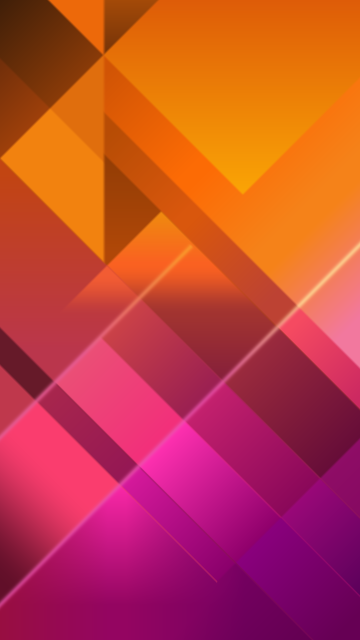
Give the GLSL for this background, as a WebGL 1 fragment shader.

```glsl
precision highp float;
// Abstract backdrop of overlapping translucent panels cut along two diagonals.
// Panels are half-plane masks in diagonal coordinates, painted back to front
// with soft two-colour ramps, then crossed by two thin glowing rays.

uniform vec2 u_resolution;

const float SOFT = 0.006;
// Cuts along the rising diagonal (constant x + y, y pointing down).
const float CORNER = 0.44;
const float SHARD = 1.035;
const float RAY_A = 1.215;
const float RAY_B = 1.68;
const float FOOT = 2.218;
// Cuts along the falling diagonal (constant y - x).
const float WEDGE = -0.134;
const float STRIP = 0.023;
const float COL_A = 0.139;
const float COL_B = 0.44;
const float COL_C = 0.657;
const float SHADE = 0.91;
const float COL_D = 1.014;
const float SPINE = 0.289;

float after(float v, float cut) { return smoothstep(-SOFT, SOFT, v - cut); }
float before(float v, float cut) { return 1.0 - after(v, cut); }
float ramp(float v, float a, float b) { return clamp((v - a) / (b - a), 0.0, 1.0); }
float glow(float v, float width) { return exp(-v * v / (width * width)); }

vec3 paint(vec3 base, vec3 from, vec3 to, float t, float mask) {
  return mix(base, mix(from, to, t), mask);
}

// Orange upper right field, warming to pink down the diagonal.
vec3 skyColor(float s) {
  vec3 c = mix(vec3(0.82, 0.33, 0.02), vec3(0.99, 0.42, 0.02), ramp(s, 0.5, 1.0));
  c = mix(c, vec3(0.96, 0.51, 0.1), ramp(s, 1.05, 1.42));
  return mix(c, vec3(0.95, 0.47, 0.62), ramp(s, 1.5, 1.88));
}

// Magenta ground, red on the left and violet on the right.
vec3 groundColor(vec2 q) {
  vec3 c = mix(vec3(0.99, 0.16, 0.66), vec3(0.58, 0.02, 0.38), ramp(q.y, 1.34, 1.68));
  c = mix(c, vec3(0.6, 0.06, 0.24), 0.9 * (1.0 - ramp(q.x, 0.0, 0.3)));
  c = mix(c, vec3(0.46, 0.0, 0.38), ramp(q.x, 0.35, 0.68));
  return mix(c, vec3(0.32, 0.0, 0.26), 0.7 * ramp(q.x + q.y, 2.25, 2.78));
}

// Orange shard that melts into a dark red panel.
vec3 emberColor(float y) {
  vec3 c = mix(vec3(0.94, 0.53, 0.06), vec3(0.98, 0.38, 0.13), ramp(y, 0.6, 0.73));
  c = mix(c, vec3(0.63, 0.2, 0.19), smoothstep(0.73, 0.88, y));
  return mix(c, vec3(0.52, 0.12, 0.23), ramp(y, 0.88, 1.06));
}

vec3 upperPanels(vec2 q, float s, float d) {
  vec3 c = skyColor(s);
  c = paint(c, vec3(0.87, 0.36, 0.03), vec3(0.98, 0.64, 0.02), ramp(q.y, 0.0, 0.53),
            before(d, WEDGE) * before(s, RAY_A));
  c = paint(c, vec3(0.64, 0.29, 0.03), vec3(0.46, 0.2, 0.03), ramp(q.y, 0.0, 0.15), before(s, CORNER));

  // Falling strip, lit again past the second ray
  vec3 strip = mix(vec3(0.72, 0.3, 0.02), vec3(0.85, 0.34, 0.05), ramp(s, 0.68, 1.1));
  strip = mix(strip, vec3(0.74, 0.26, 0.2), ramp(s, 1.15, 1.58));
  strip = paint(strip, vec3(0.96, 0.29, 0.38), vec3(0.8, 0.16, 0.38), ramp(s, 1.72, 2.1), after(s, RAY_B));
  return mix(c, strip, after(d, STRIP));
}

vec3 lowerPanels(vec3 c, vec2 q, float s, float d) {
  float rowA = after(s, RAY_A);
  float rowB = after(s, RAY_B);
  float rowC = after(s, FOOT);
  float down = ramp(s, RAY_A, RAY_B);
  float deep = ramp(s, RAY_B, FOOT);
  float last = ramp(s, FOOT, 2.7);

  // Dark red column
  float col = after(d, COL_A);
  c = paint(c, vec3(0.58, 0.24, 0.02), vec3(0.69, 0.28, 0.03), ramp(q.y, 0.45, 0.7), col);
  c = mix(c, emberColor(q.y), col * after(s, SHARD));
  c = paint(c, vec3(0.61, 0.17, 0.24), vec3(0.4, 0.05, 0.22), deep, col * rowB);
  c = paint(c, vec3(0.56, 0.05, 0.4), vec3(0.48, 0.02, 0.36), last, col * rowC);

  // Rose column, with the tail of the shard fading over it
  col = after(d, COL_B);
  c = paint(c, vec3(0.76, 0.27, 0.07), vec3(0.73, 0.21, 0.3), ramp(q.y, 0.48, 0.98), col);
  c = mix(c, vec3(0.95, 0.36, 0.2), col * after(s, SHARD) * (1.0 - smoothstep(0.76, 0.88, q.y)));
  c = paint(c, vec3(0.8, 0.26, 0.28), vec3(0.6, 0.12, 0.32), down, col * rowA);
  c = paint(c, vec3(0.77, 0.13, 0.43), vec3(0.54, 0.03, 0.35), deep, col * rowB);
  c = paint(c, vec3(0.6, 0.03, 0.47), vec3(0.33, 0.0, 0.34), last, col * rowC);

  // Bright pink column
  col = after(d, COL_C);
  c = paint(c, vec3(0.92, 0.31, 0.46), vec3(0.95, 0.18, 0.48), down, col * rowA);
  c = paint(c, vec3(1.0, 0.19, 0.69), vec3(0.56, 0.0, 0.42), deep, col * rowB);
  c = paint(c, vec3(0.54, 0.0, 0.49), vec3(0.4, 0.0, 0.33), last, col * rowC);

  // Narrow shaded strip
  col = after(d, SHADE);
  c = mix(c, vec3(0.4, 0.1, 0.16), col);
  c = paint(c, vec3(0.66, 0.15, 0.3), vec3(0.58, 0.09, 0.33), down, col * rowA);
  c = paint(c, vec3(0.84, 0.1, 0.61), vec3(0.54, 0.0, 0.42), deep, col * rowB);

  // Left corner and ground
  col = after(d, COL_D);
  c = mix(c, vec3(0.75, 0.22, 0.3), col);
  c = paint(c, vec3(0.98, 0.24, 0.43), vec3(0.38, 0.06, 0.16), smoothstep(1.15, 1.62, d), col * rowA);
  return mix(c, groundColor(q), max(col * rowB, after(d, SHADE) * rowC));
}

// Brown corner and amber kite left of the vertical spine.
vec3 leftPanels(vec3 c, vec2 q, float s, float d) {
  float side = before(q.x, SPINE) * before(d, COL_B);
  float fold = after(d, 0.162);
  vec3 kite = mix(vec3(0.88, 0.43, 0.05), vec3(0.95, 0.51, 0.06), fold);
  vec3 brown = mix(vec3(0.25, 0.12, 0.03), vec3(0.54, 0.23, 0.03), ramp(s, 0.0, CORNER));
  brown += vec3(0.08, 0.02, 0.01) * fold;
  brown = mix(brown, vec3(0.93, 0.41, 0.04), before(d, WEDGE));
  return mix(c, mix(brown, kite, after(s, CORNER)), side);
}

void main() {
  vec2 uv = gl_FragCoord.xy / u_resolution;
  vec2 q = vec2(uv.x, (1.0 - uv.y) * 16.0 / 9.0);
  float s = q.x + q.y;
  float d = q.y - q.x;
  vec3 color = lowerPanels(upperPanels(q, s, d), q, s, d);
  color = leftPanels(color, q, s, d);

  // Glowing rays along the two main cuts
  vec3 rayA = mix(vec3(0.98, 0.62, 0.18), vec3(0.9, 0.36, 0.58), ramp(d, 0.2, 0.75));
  vec3 rayB = mix(vec3(0.99, 0.8, 0.55), vec3(0.92, 0.33, 0.68), ramp(d, 0.0, 0.5));
  color = mix(color, rayA, 0.75 * glow(s - RAY_A, 0.01) * after(d, 0.15));
  color = mix(color, rayB, (0.65 + 0.25 * before(d, STRIP)) * glow(s - RAY_B, 0.01));
  gl_FragColor = vec4(color, 1.0);
}
```
